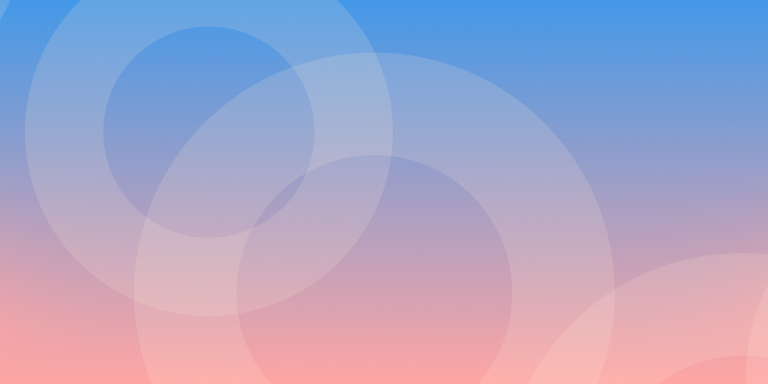
Write a Shadertoy shader that draws this background.

```glsl
// Soft blue-to-pink evening gradient with large translucent overlapping rings.

#define SKY_BLUE   vec3(0.265, 0.598, 0.910)
#define DUSK_PINK  vec3(1.000, 0.648, 0.640)
#define RING_CREAM vec3(1.000, 0.910, 0.840)
#define RING_ALPHA 0.16
#define SIDE_WARMTH 0.08
#define GRAIN 0.004
#define RING_COUNT 5

// Each ring: centre x, centre y, outer radius, inner radius (in canvas heights)
const vec4 RINGS[RING_COUNT] = vec4[RING_COUNT](
    vec4( 0.544,  0.656, 0.479, 0.275),
    vec4( 0.975,  0.237, 0.626, 0.359),
    vec4( 1.932, -0.285, 0.626, 0.359),
    vec4( 2.422,  0.031, 0.479, 0.275),
    vec4(-0.414,  1.188, 0.479, 0.275)
);

float hash(vec2 p) {
    return fract(sin(dot(p, vec2(12.9898, 78.233))) * 43758.5453);
}

// Vertical gradient whose warm tones climb higher at the left and right
vec3 skyColor(vec2 uv) {
    float depth = 1.0 - uv.y;
    float side = pow(abs(2.0 * uv.x - 1.0), 5.0);
    float lowBand = smoothstep(0.35, 0.75, depth) * smoothstep(1.0, 0.8, depth);
    return mix(SKY_BLUE, DUSK_PINK, clamp(depth + SIDE_WARMTH * side * lowBand, 0.0, 1.0));
}

// Antialiased coverage of one ring
float ringMask(vec2 p, vec4 ring, float pixel) {
    float middle = 0.5 * (ring.z + ring.w);
    float halfWidth = 0.5 * (ring.z - ring.w);
    float dist = abs(length(p - ring.xy) - middle) - halfWidth;
    return 1.0 - smoothstep(-pixel, pixel, dist);
}

void mainImage(out vec4 fragColor, in vec2 fragCoord) {
    vec2 uv = fragCoord / iResolution.xy;
    vec2 p = fragCoord / iResolution.y;
    float pixel = 0.75 / iResolution.y;

    vec3 color = skyColor(uv);

    // Overlapping rings build up brightness
    for (int i = 0; i < RING_COUNT; i++) {
        color = mix(color, RING_CREAM, RING_ALPHA * ringMask(p, RINGS[i], pixel));
    }

    // Faint dither against banding
    color += GRAIN * (hash(uv) - 0.5);
    fragColor = vec4(color, 1.0);
}
```
